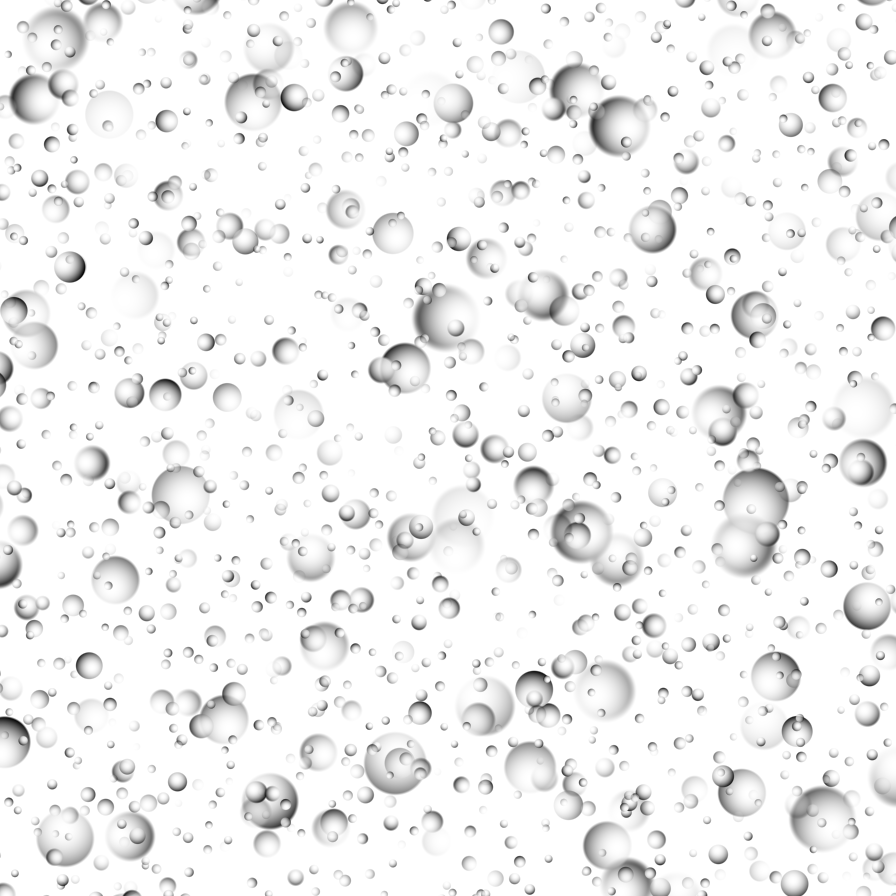
This texture is drawn by a WebGL 1 fragment shader. Its source:

```glsl
precision highp float;

uniform vec2 u_resolution;

const float TAU = 6.2831853;
const float BACKGROUND = 1.0;

// Four independent random values per cell
vec4 hash4(vec2 cell, float seed) {
  vec4 p = fract(vec4(cell.xyx, seed + cell.y) * vec4(0.1031, 0.1030, 0.0973, 0.1099)
                 + seed * 0.137);
  p += dot(p, p.wzxy + 33.33);
  return fract((p.xxyz + p.yzzw) * p.zywx);
}

// Darkness of a sphere, growing away from a highlight shifted towards the light
float sphereDarkness(vec2 q, vec2 light, float shift) {
  float reach = length(q - shift * light) / (1.0 + shift);
  return min(1.15 * pow(reach, 2.4), 1.0);
}

// Disc mask with a soft rim; q is in units of the radius
float discMask(vec2 q, float softness) {
  return 1.0 - smoothstep(1.0 - softness, 1.0 + 0.25 * softness, length(q));
}

// Lays one bubble over the tone below it
float addBubble(float tone, vec2 offset, float radius, vec4 look, float pixel) {
  vec2 q = offset / radius;
  float angle = TAU * look.x;
  vec2 light = vec2(cos(angle), sin(angle));
  float softness = max(mix(0.06, 0.28, look.y), 1.3 * pixel / radius);
  float opacity = mix(0.04, 1.0, pow(look.z, 0.85));
  float shade = 1.0 - sphereDarkness(q, light, mix(0.25, 0.5, look.w));
  return mix(tone, shade, opacity * discMask(q, softness));
}

// Scatters bubbles of a radius range, at most one per grid cell
float addLayer(float tone, vec2 p, float cells, vec2 radii, float density,
               float seed, float pixel) {
  vec2 grid = p * cells + seed * vec2(0.37, 0.61);
  vec2 home = floor(grid);
  for (int y = -1; y <= 1; y++) {
    for (int x = -1; x <= 1; x++) {
      vec2 cell = home + vec2(float(x), float(y));
      vec4 place = hash4(cell, seed);
      vec4 look = hash4(cell + 71.0, seed + 5.3);
      if (place.z < density) {
        float radius = mix(radii.x, radii.y, place.w * place.w);
        vec2 offset = (grid - cell - place.xy) / cells;
        tone = addBubble(tone, offset, radius, look, pixel);
      }
    }
  }
  return tone;
}

void main() {
  float pixel = 1.0 / u_resolution.y;
  vec2 p = gl_FragCoord.xy * pixel;

  // Large bubbles first, fine ones on top
  float tone = BACKGROUND;
  tone = addLayer(tone, p, 8.0, vec2(0.027, 0.038), 0.75, 3.0, pixel);
  tone = addLayer(tone, p, 11.0, vec2(0.014, 0.025), 0.55, 11.0, pixel);
  tone = addLayer(tone, p, 13.0, vec2(0.010, 0.018), 0.85, 19.0, pixel);
  tone = addLayer(tone, p, 23.0, vec2(0.0050, 0.0100), 0.85, 29.0, pixel);
  tone = addLayer(tone, p, 27.0, vec2(0.0045, 0.0075), 0.85, 41.0, pixel);

  gl_FragColor = vec4(vec3(tone), 1.0);
}
```
